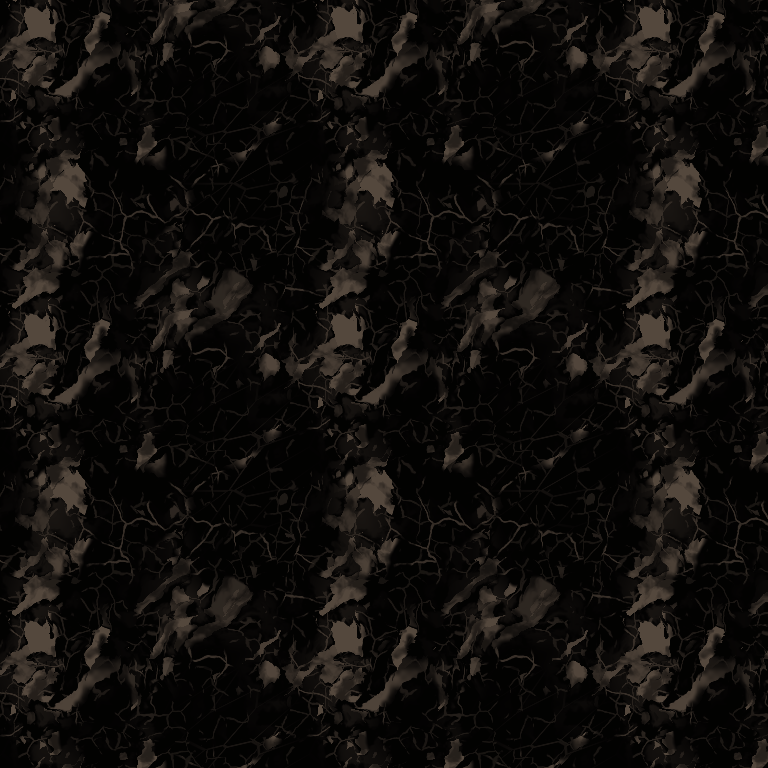
Give the GLSL for this texture, as a Shadertoy shader.

```glsl
// Dark brown-black marble on a repeating tile: broken stone shards and thin
// veins from warped, wrapping cellular noise, gathered along wavy seams.
// Every noise wraps on a whole number of cells, so the tile has no joints.

const float REPEATS = 2.5;                      // tiles across and down
const vec3 BLACK = vec3(0.009, 0.006, 0.005);
const vec3 STONE = vec3(0.330, 0.282, 0.240);
const float WARP = 0.085;                       // broad bending of all shapes
const float JAG = 0.020;                        // fine roughness of outlines
const float VEIN_WIDTH = 0.0012;                // half width, in tiles
const float SHARD_CHANCE = 0.56;
const float HAZE = 0.30;
const float TAU = 6.2831853;

vec2 hash2(vec2 c) {
    vec3 p = fract(c.xyx * vec3(0.1031, 0.1030, 0.0973));
    p += dot(p, p.yzx + 33.33);
    return fract((p.xx + p.yz) * p.zy);
}

vec2 wrapCell(vec2 cell, vec2 count) {
    return floor(mod(cell + 0.5, count));
}

// Smooth noise that wraps after "count" cells; two independent channels
vec2 noise2(vec2 t, vec2 count, float seed) {
    vec2 p = t * count, i = floor(p), f = fract(p);
    f = f * f * (3.0 - 2.0 * f);
    vec2 a = hash2(wrapCell(i, count) + seed);
    vec2 b = hash2(wrapCell(i + vec2(1, 0), count) + seed);
    vec2 c = hash2(wrapCell(i + vec2(0, 1), count) + seed);
    vec2 d = hash2(wrapCell(i + vec2(1, 1), count) + seed);
    return mix(mix(a, b, f.x), mix(c, d, f.x), f.y);
}

vec2 fbm2(vec2 t, vec2 count, float seed) {
    vec2 sum = vec2(0.0);
    float amp = 0.53;
    for (int k = 0; k < 4; k++) {
        sum += amp * noise2(t, count, seed + float(k) * 7.0);
        count *= 2.0;
        amp *= 0.5;
    }
    return sum;
}

// Wrapping cellular noise: x = distance to the cell border, yz = cell randoms
vec3 cells(vec2 t, vec2 count, float seed) {
    vec2 p = t * count, i = floor(p), f = fract(p), id = vec2(0.0);
    vec2 near = vec2(9.0), next = vec2(9.0);
    for (int y = -1; y <= 1; y++)
    for (int x = -1; x <= 1; x++) {
        vec2 o = vec2(x, y), c = wrapCell(i + o, count) + seed;
        vec2 r = o + hash2(c) - f;
        if (dot(r, r) < dot(near, near)) { next = near; near = r; id = c; }
        else if (dot(r, r) < dot(next, next)) next = r;
    }
    float border = 0.5 * dot(near + next, normalize(next - near));
    return vec3(border, hash2(id + 51.0));
}

// Soft wrapped stripe around a centre
float band(float x, float centre, float width) {
    float d = (fract(x - centre + 0.5) - 0.5) / width;
    return exp(-d * d);
}

// Where the stone is broken: two wavy upright seams and two side clusters
float seams(vec2 t) {
    float left = band(t.x, 0.13 + 0.04 * sin(TAU * (t.y - 0.38)), 0.10);
    left *= 0.9 - 0.4 * band(t.y, 0.45, 0.09);
    float middle = band(t.x, 0.54 - 0.06 * cos(TAU * (t.y - 0.35)), 0.06);
    middle *= 0.5 + 0.25 * cos(TAU * (t.y - 0.15));
    float corner = band(t.x, 0.72, 0.17) * band(t.y, 0.98, 0.08);
    float side = band(t.x, 0.91, 0.05) * band(t.y, 0.25, 0.14);
    return left + middle + 0.65 * corner + 0.5 * side;
}

float shards(vec2 t, vec2 count, float seed, float chance, float ragged, float px) {
    vec3 c = cells(t, count, seed);
    float lit = smoothstep(0.0, 0.06, chance - c.y);
    float body = smoothstep(0.0, max(0.03, count.x * px), c.x - ragged);
    return lit * body * mix(0.4, 1.0, c.z);
}

float veins(vec2 t, vec2 count, float seed, float px) {
    float d = 2.0 * cells(t, count, seed).x / (count.x + count.y);
    return 1.0 - smoothstep(VEIN_WIDTH, VEIN_WIDTH + px, d);
}

void mainImage(out vec4 fragColor, in vec2 fragCoord) {
    // Tile coordinates, counted from the upper left corner
    float px = REPEATS / iResolution.y;
    vec2 t = fract(vec2(fragCoord.x, iResolution.y - fragCoord.y) * px);
    vec2 w = t + WARP * (fbm2(t, vec2(7.0), 3.0) - 0.5) + JAG * (fbm2(t, vec2(24.0), 131.0) - 0.5);
    vec2 slant = vec2(w.x + w.y, w.y);          // whole-number shear still wraps
    vec2 cloud = fbm2(t, vec2(6.0), 41.0), grain = fbm2(w, vec2(21.0), 73.0);
    float density = clamp(seams(t) + 0.7 * (cloud.x - 0.5), 0.0, 1.0);
    float ragged = max(0.0, 0.95 * (grain.x - 0.34));

    // Shards: upright, slanted, and small flecks
    float chance = SHARD_CHANCE * density;
    float stone = shards(w, vec2(11.0, 8.0), 11.0, chance, ragged, px);
    stone = max(stone, shards(slant, vec2(15.0, 7.0), 29.0, 0.7 * chance, ragged, px));
    stone = max(stone, 0.8 * shards(w, vec2(31.0, 26.0), 57.0, 0.05 + 0.4 * chance, ragged, px));
    stone *= 0.45 + 0.8 * smoothstep(0.3, 0.65, grain.y);

    // Veins: broken main and fine nets, and faint straight cracks
    float broken = smoothstep(0.46, 0.56, cloud.y) * smoothstep(0.36, 0.56, grain.x);
    float fine = smoothstep(0.48, 0.58, grain.y) * (0.45 + 0.55 * density);
    float line = 0.65 * broken * veins(w, vec2(8.0, 7.0), 83.0, px);
    line = max(line, 0.6 * fine * veins(w, vec2(19.0, 17.0), 97.0, px));
    float cracked = band(t.x, 0.78, 0.13) * band(t.y, 0.47, 0.2);
    line = max(line, 0.3 * cracked * veins(vec2(t.x + t.y, t.y), vec2(9.0, 7.0), 19.0, px));

    // Mottled haze around the shards, then one black-to-stone ramp
    float haze = HAZE * density * smoothstep(0.47, 0.66, grain.x);
    float tone = clamp(max(max(stone, line), haze), 0.0, 1.0);
    fragColor = vec4(mix(BLACK, STONE, tone), 1.0);
}
```
